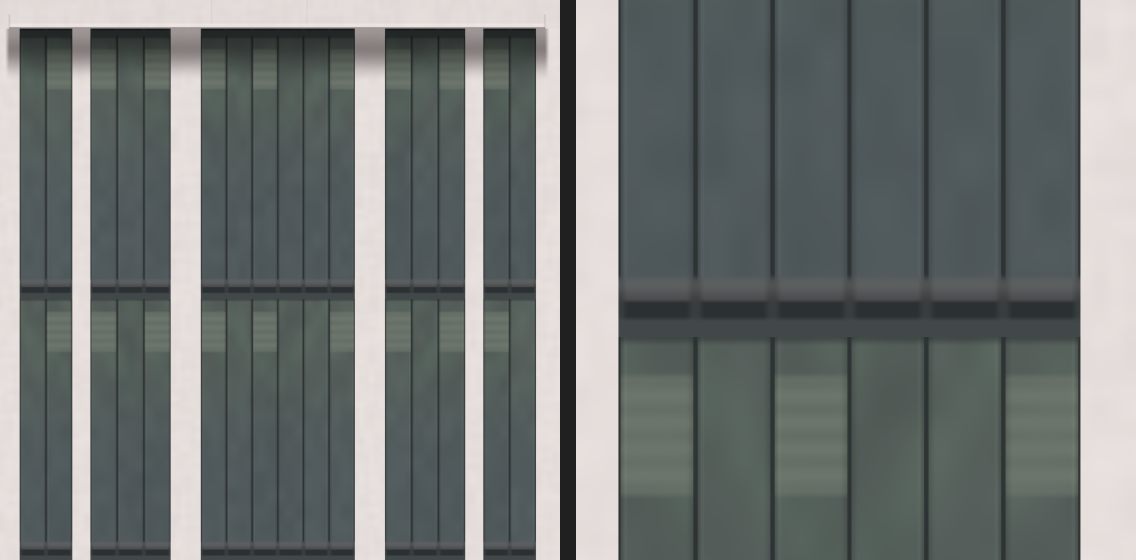
Left, the full canvas; right, a detail of the centre.
A Shadertoy shader for this texture:

```glsl
const vec3 WALL = vec3(0.90, 0.87, 0.86);
const vec3 WALL_SHADE = vec3(0.50, 0.47, 0.465);
const vec3 GLASS_TOP = vec3(0.335, 0.375, 0.355);
const vec3 GLASS_LOW = vec3(0.315, 0.350, 0.362);
const vec3 BLIND = vec3(0.425, 0.460, 0.420);
const vec3 FRAME = vec3(0.17, 0.19, 0.195);
const vec3 LEDGE = vec3(0.36, 0.37, 0.375);
const vec3 SILL = vec3(0.26, 0.28, 0.285);

const float CENTRE = 0.4961;        // mirror axis of the bays
const float LINTEL = 0.0510;        // depth of the top beam
const float FLOOR_START = 0.0651;
const float FLOOR_HEIGHT = 0.4688;
const float LEDGE_TOP = 0.4336;     // measured down from the floor start
const float LEDGE_LOW = 0.4480;
const float SILL_TOP = 0.4570;
const vec2 BLIND_SPAN = vec2(0.0234, 0.0940);
const vec2 SHADOW_SPAN = vec2(0.0130, 0.9770);
const float BAR_HALF = 0.0013;      // half width of a glazing bar

// Half bays, outward from the axis: inner edge, outer edge, pane count
const vec3 BAYS[3] = vec3[3](
    vec3(-0.0001, 0.1375, 3.0),
    vec3(0.1914, 0.3346, 3.0),
    vec3(0.3670, 0.4610, 2.0));

float hash(vec2 p) {
    return fract(sin(dot(p, vec2(127.1, 311.7))) * 43758.5453);
}

float noise(vec2 p) {
    vec2 i = floor(p), f = fract(p);
    f = f * f * (3.0 - 2.0 * f);
    return mix(mix(hash(i), hash(i + vec2(1, 0)), f.x),
               mix(hash(i + vec2(0, 1)), hash(i + vec2(1, 1)), f.x), f.y);
}

// 1 between a and b, with edges softened by s
float band(float x, float a, float b, float s) {
    return smoothstep(a - s, a + s, x) * (1.0 - smoothstep(b - s, b + s, x));
}

vec3 wallColor(vec2 p, float shadow, float aa) {
    float grain = noise(p * vec2(110.0, 28.0)) + noise(p * vec2(45.0, 90.0)) - 1.0;
    vec3 col = WALL + 0.018 * grain;
    col = mix(col, WALL_SHADE, shadow * (0.7 + 0.25 * smoothstep(LINTEL, 0.09, p.y)));

    // Lintel with a bright lip, a dark underside and faint joints
    float beam = 1.0 - smoothstep(LINTEL - aa, LINTEL + aa, p.y);
    vec3 stone = WALL - 0.012 + 0.015 * grain;
    float span = band(p.x, 0.017, 0.973, aa);
    stone += 0.035 * span * band(p.y, 0.042, 0.048, 0.002);
    stone = mix(stone, WALL_SHADE, 0.7 * span * band(p.y, 0.0485, 0.054, aa));
    float joint = min(abs(p.x - 0.378), abs(p.x - 0.548));
    stone -= 0.035 * (1.0 - smoothstep(0.0, 0.001 + aa, joint)) * step(p.y, 0.042);
    float ends = min(abs(p.x - 0.017), abs(p.x - 0.973));
    stone -= 0.08 * (1.0 - smoothstep(0.0, 0.002 + aa, ends)) * band(p.y, 0.026, 0.052, aa);
    return mix(col, stone, beam);
}

// pane: signed index outward from the axis; u: place across it; w: its width
vec3 glassColor(vec2 p, float pane, float side, float u, float w, float shadow, float aa) {
    float drop = p.y - FLOOR_START;
    float story = floor(drop / FLOOR_HEIGHT);
    float f = drop - story * FLOOR_HEIGHT;
    float seed = hash(vec2(pane * side + 3.0, story));

    // Tinted pane with slanting reflections and mottling
    vec3 col = mix(GLASS_TOP, GLASS_LOW, smoothstep(0.06, 0.36, f));
    col += 0.025 * (noise(p * vec2(60.0, 35.0)) - 0.5) + 0.015 * (seed - 0.5);
    float slant = sin((f + u * w * 1.6) * 42.0 + seed * 6.0);
    col += vec3(0.004, 0.012, 0.006) * slant * (1.0 - smoothstep(0.1, 0.3, f));

    // Lowered blinds, skipping every third pane and one beside the axis
    float lit = step(0.5, abs(mod(pane, 3.0) - 1.0));
    lit *= 1.0 - step(pane, 0.5) * step(0.0, side);
    float slats = 0.85 + 0.15 * sin(f * 400.0);
    col = mix(col, BLIND, lit * slats * band(f, BLIND_SPAN.x, BLIND_SPAN.y, 0.003));

    // Glazing bars with a soft dark side and a faint glint
    float d = min(u, 1.0 - u) * w;
    col *= 1.0 - 0.16 * (1.0 - smoothstep(0.0, 0.006, d));
    col += 0.03 * band((1.0 - u) * w, 0.003, 0.005, 0.001);
    col = mix(col, FRAME, 0.9 * (1.0 - smoothstep(BAR_HALF - aa, BAR_HALF + aa, d)));

    // Ledge between floors: pale strip, dark groove, softer sill
    float gap = 1.0 - smoothstep(0.001, 0.006, d);
    vec3 strip = LEDGE - 0.07 * smoothstep(LEDGE_TOP + 0.004, LEDGE_LOW, f) - 0.05 * gap;
    col = mix(col, strip, smoothstep(LEDGE_TOP - 0.003, LEDGE_TOP + 0.003, f));
    col = mix(col, FRAME + 0.05 * gap, smoothstep(LEDGE_LOW - 0.002, LEDGE_LOW + 0.001, f));
    col = mix(col, SILL, smoothstep(SILL_TOP - 0.001, SILL_TOP + 0.003, f));
    col = mix(col, FRAME, 0.5 * (1.0 - smoothstep(0.0, 0.006, f)));

    // Shade cast by the lintel, deepest at the top
    return col * (1.0 - shadow * mix(0.48, 0.30, smoothstep(LINTEL, 0.11, p.y)));
}

void mainImage(out vec4 fragColor, in vec2 fragCoord) {
    vec2 p = fragCoord / iResolution.xy;
    p.y = 1.0 - p.y;                // measure downward from the top
    float aa = 0.7 / min(iResolution.x, iResolution.y);
    float side = p.x < CENTRE ? -1.0 : 1.0;
    float x = abs(p.x - CENTRE);
    float shadow = (1.0 - smoothstep(0.085, 0.148, p.y))
                 * band(p.x, SHADOW_SPAN.x, SHADOW_SPAN.y, 0.005);

    vec3 col = wallColor(p, shadow, aa);
    float first = 0.0;
    for (int i = 0; i < 3; i++) {
        vec3 bay = BAYS[i];
        float w = (bay.y - bay.x) / bay.z;
        float t = clamp((x - bay.x) / w, 0.0, bay.z - 0.0001);
        float inner = i == 0 ? -1.0 : bay.x;
        float mask = band(x, inner, bay.y, aa) * smoothstep(LINTEL - aa, LINTEL + aa, p.y);
        vec3 glass = glassColor(p, first + floor(t), side, fract(t), w, shadow, aa);
        col = mix(col, glass, mask);
        first += bay.z;
    }
    fragColor = vec4(col, 1.0);
}
```
